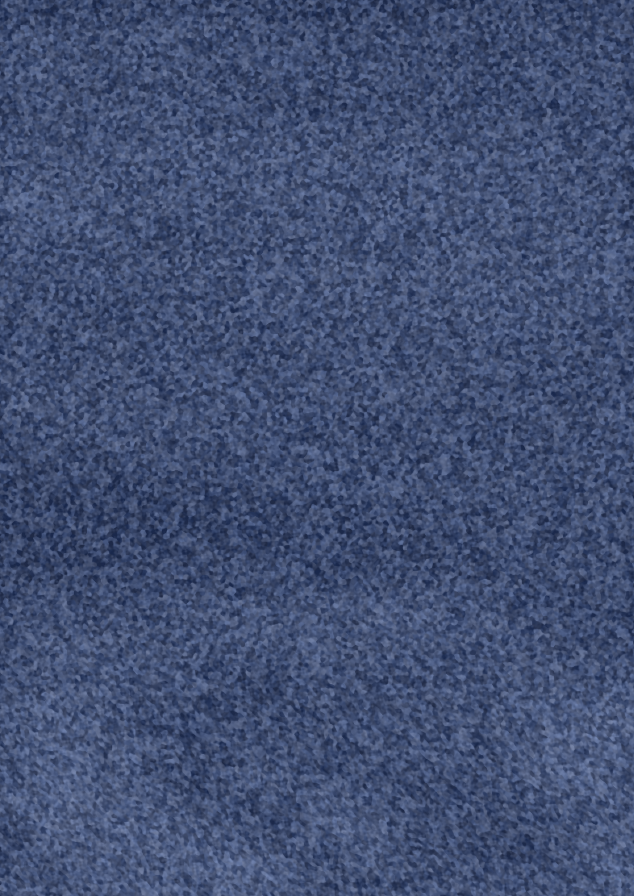
Give the GLSL for this texture, as a WebGL 2 fragment shader.

```glsl
#version 300 es
precision highp float;
// Dense blue pile carpet: short, randomly turned yarn tips blended cell by cell,
// roughened by fine fibre noise and shaded by wide bands of brushed pile that
// break up into slanting patches towards the bottom.

#define DARK_YARN vec3(0.160, 0.212, 0.343)
#define LIGHT_YARN vec3(0.410, 0.472, 0.622)
#define HUE_DRIFT vec3(-0.014, -0.004, 0.014)
#define BASE_TONE 0.395
#define TUFTS 215.0         // yarn tips per canvas height
#define FIBRES 370.0        // fibre noise cells per canvas height
#define TUFT_CONTRAST 0.86
#define FIBRE_CONTRAST 0.46
#define BAND_CONTRAST 0.42
#define PATCH_CONTRAST 0.62

uniform vec2 u_resolution;
out vec4 fragColor;

// Integer hash of a cell, giving two values in 0..1
vec2 hash2(vec2 cell, uint seed) {
    uvec2 q = uvec2(ivec2(cell)) * uvec2(1597u, 3643u) + seed * uvec2(7919u, 4241u);
    q = q * 1664525u + 1013904223u;
    q.x += q.y * 1664525u;
    q.y += q.x * 1664525u;
    q ^= q >> 16u;
    q.x += q.y * 1664525u;
    q.y += q.x * 1664525u;
    q ^= q >> 16u;
    return vec2(q & 65535u) / 65535.0;
}

float valueNoise(vec2 p, uint seed) {
    vec2 cell = floor(p);
    vec2 f = fract(p);
    f = f * f * (3.0 - 2.0 * f);
    float low = mix(hash2(cell, seed).x, hash2(cell + vec2(1, 0), seed).x, f.x);
    float high = mix(hash2(cell + vec2(0, 1), seed).x, hash2(cell + vec2(1, 1), seed).x, f.x);
    return mix(low, high, f.y);
}

// Layered noise, centred on zero
float fbm(vec2 p, uint seed) {
    float sum = 0.0;
    float weight = 0.5;
    for (uint i = 0u; i < 4u; i++) {
        sum += weight * (valueNoise(p, seed + i) - 0.5);
        p = mat2(1.9, 0.5, -0.5, 1.9) * p + 3.7;
        weight *= 0.5;
    }
    return sum;
}

// Yarn tips: x is brightness, y is hue, blended between neighbouring tips
vec2 tufts(vec2 p, float lying) {
    vec2 cell = floor(p);
    vec2 sum = vec2(0.0);
    float total = 1e-5;
    for (int j = -1; j <= 1; j++) {
        for (int i = -1; i <= 1; i++) {
            vec2 id = cell + vec2(i, j);
            vec2 offset = p - id - 0.1 - 0.8 * hash2(id, 1u);
            vec2 tint = hash2(id, 2u);
            float spread = mix(3.14, 1.7, lying);
            float angle = -0.85 + spread * (hash2(id, 3u).x - 0.5);
            vec2 along = vec2(cos(angle), sin(angle));
            vec2 d = vec2(dot(offset, along), dot(offset, vec2(-along.y, along.x)));
            d *= vec2(mix(0.85, 0.68, lying), 1.25);
            float weight = exp(-6.5 * dot(d, d));
            sum += weight * tint;
            total += weight;
        }
    }
    return sum / total - 0.5;
}

// Broad light and shadow from the way the pile is brushed
float pileShade(vec2 p, float lying) {
    float bands = fbm(p * vec2(2.6, 10.0) + vec2(4.0, 1.0), 11u);
    vec2 slanted = vec2(p.x + 0.35 * p.y, p.y + 0.3 * p.x);
    float patches = fbm(slanted * vec2(7.0, 10.0), 23u);
    float hollow = (p.y - 0.43) / 0.13;
    float shade = BAND_CONTRAST * bands + PATCH_CONTRAST * lying * patches;
    shade -= 0.07 * exp(-hollow * hollow);
    return shade + 0.04 * lying;
}

void main() {
    vec2 p = gl_FragCoord.xy / u_resolution.y;
    float width = u_resolution.x / u_resolution.y;
    float lying = smoothstep(0.42, 0.12, p.y);

    // Pile and fibre detail
    vec2 tuft = tufts(p * TUFTS, lying);
    float fibre = valueNoise(mat2(0.8, 0.6, -0.6, 0.8) * p * FIBRES, 31u) - 0.5;
    float tone = BASE_TONE + pileShade(p, lying);
    tone += TUFT_CONTRAST * tuft.x + FIBRE_CONTRAST * fibre;

    // Shadow along the top and the side borders
    float side = min(p.x, width - p.x);
    tone -= 0.12 * smoothstep(0.965, 1.0, p.y) + 0.08 * smoothstep(0.02, 0.0, side);

    vec3 colour = mix(DARK_YARN, LIGHT_YARN, clamp(tone, -0.2, 1.25));
    fragColor = vec4(colour + HUE_DRIFT * 2.0 * tuft.y, 1.0);
}
```
